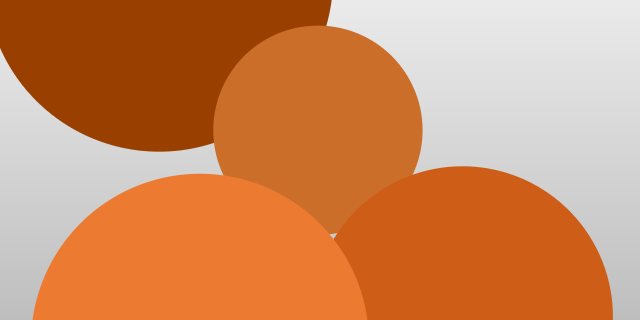
A Shadertoy shader for this background:

```glsl
// Four overlapping flat orange discs on a soft grey vertical gradient.

// Discs as (centre x, centre y, radius), in units of the canvas height
#define DARK_DISC   vec3(0.4974, 1.0695, 0.5435)
#define MIDDLE_DISC vec3(0.9935, 0.5930, 0.3270)
#define RIGHT_DISC  vec3(1.4453, 0.0104, 0.4700)
#define LEFT_DISC   vec3(0.6250, -0.0711, 0.5281)

#define DARK_BROWN   vec3(0.600, 0.250, 0.000)
#define COPPER       vec3(0.797, 0.431, 0.161)
#define BURNT_ORANGE vec3(0.808, 0.365, 0.090)
#define LIGHT_ORANGE vec3(0.925, 0.478, 0.188)

#define GREY_BOTTOM vec3(0.745)
#define GREY_TOP    vec3(0.920)

// Lays a disc with a one-pixel smooth edge over the colour below it
vec3 paintDisc(vec3 below, vec2 point, vec3 disc, vec3 tint) {
    float edgeDistance = length(point - disc.xy) - disc.z;
    float coverage = clamp(0.5 - edgeDistance * iResolution.y, 0.0, 1.0);
    return mix(below, tint, coverage);
}

void mainImage(out vec4 fragColor, in vec2 fragCoord) {
    vec2 point = fragCoord / iResolution.y;

    // Backdrop
    vec3 color = mix(GREY_BOTTOM, GREY_TOP, point.y);

    // Discs, from back to front
    color = paintDisc(color, point, DARK_DISC, DARK_BROWN);
    color = paintDisc(color, point, MIDDLE_DISC, COPPER);
    color = paintDisc(color, point, RIGHT_DISC, BURNT_ORANGE);
    color = paintDisc(color, point, LEFT_DISC, LIGHT_ORANGE);

    fragColor = vec4(color, 1.0);
}
```
